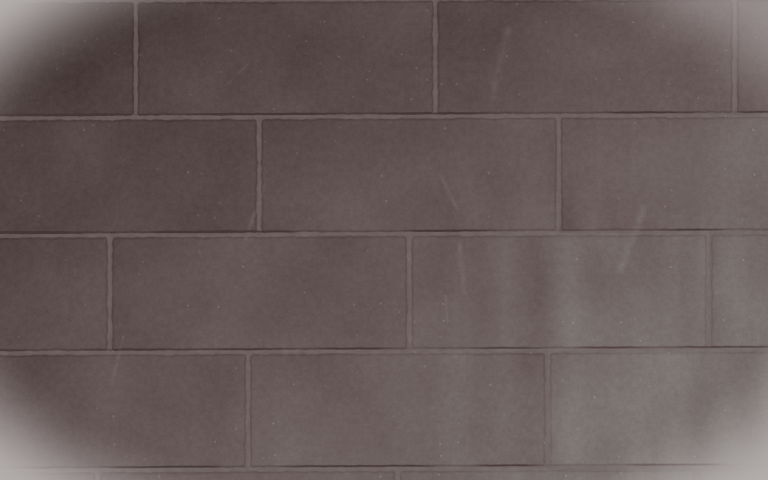
This texture is drawn by a Shadertoy shader. Its source:

```glsl
// Weathered wall of long brown blocks in staggered courses with thin pale joints.
// Rounded-box distances shape the blocks; gradient noise, streaks, scuffs and
// specks age them, and a pale haze fades in at the corners.

// Layout, in canvas heights
const float BLOCK_W = 0.624;
const float COURSE_H = 0.2447;
const float WALL_TOP = 1.002;
const float TILT = 0.0045;
const float COURSE_SHIFT[5] = float[5](0.283, 0.540, 0.229, 0.517, 0.204);
const float JOINT_HALF = 0.0042;
const float CORNER_RADIUS = 0.007;
const float EDGE_WOBBLE = 0.0022;
const float SEAM_HALF = 0.0018;

// Wear
const float BLOTCHES = 0.26;
const float GRAIN = 0.07;
const float BLOCK_VARIATION = 0.07;
const float STREAKS = 0.20;
const float SCUFF_STRENGTH = 0.20;
const int SCUFF_COUNT = 8;
const float SPECK_CELLS = 32.0;
const float SPECK_CHANCE = 0.16;

// Tone ramp and haze
const vec3 DARK = vec3(0.265, 0.215, 0.210);
const vec3 MID = vec3(0.405, 0.350, 0.347);
const vec3 LIGHT = vec3(0.520, 0.500, 0.485);
const vec3 HAZE = vec3(0.700, 0.680, 0.675);

vec2 hash2(vec2 p) {
    vec3 h = fract(p.xyx * vec3(0.1031, 0.1030, 0.0973));
    h += dot(h, h.yzx + 33.33);
    return fract((h.xx + h.yz) * h.zy);
}

float cornerGradient(vec2 cell, vec2 corner, vec2 f) {
    float angle = 6.2832 * hash2(cell + corner).x;
    return dot(vec2(cos(angle), sin(angle)), f - corner);
}

float gradientNoise(vec2 p) {
    vec2 i = floor(p), f = fract(p);
    vec2 u = f * f * f * (f * (f * 6.0 - 15.0) + 10.0);
    float low = mix(cornerGradient(i, vec2(0, 0), f), cornerGradient(i, vec2(1, 0), f), u.x);
    float high = mix(cornerGradient(i, vec2(0, 1), f), cornerGradient(i, vec2(1, 1), f), u.x);
    return mix(low, high, u.y);
}

float fbm(vec2 p) {
    float sum = 0.0, amp = 0.6;
    for (int i = 0; i < 5; i++) {
        sum += amp * gradientNoise(p);
        p = mat2(1.6, 1.2, -1.2, 1.6) * p + 7.3;
        amp *= 0.55;
    }
    return sum;
}

float roundedBox(vec2 p, vec2 halfSize, float radius) {
    vec2 q = abs(p) - halfSize + radius;
    return length(max(q, 0.0)) + min(max(q.x, q.y), 0.0) - radius;
}

float segmentDistance(vec2 p, vec2 a, vec2 along) {
    vec2 d = p - a;
    return length(d - along * clamp(dot(d, along) / dot(along, along), 0.0, 1.0));
}

// Faint broken scrapes, mostly upright
float scuffs(vec2 p) {
    float sum = 0.0;
    for (int i = 0; i < SCUFF_COUNT; i++) {
        vec2 a = hash2(vec2(i, 3)), b = hash2(vec2(i, 17));
        vec2 along = vec2((b.x - 0.5) * 0.10, 0.04 + 0.10 * b.y);
        float width = mix(0.004, 0.018, a.x * b.y);
        sum += 1.0 - smoothstep(0.0, width, segmentDistance(p, a * vec2(1.6, 1.0), along));
    }
    return sum * clamp(0.55 + 1.3 * fbm(p * 28.0), 0.0, 1.0);
}

float specks(vec2 p, float px) {
    vec2 g = p * SPECK_CELLS, cell = floor(g);
    vec2 h = hash2(cell + 51.0), spot = 0.2 + 0.6 * hash2(cell + 9.0);
    float d = length(fract(g) - spot) / SPECK_CELLS;
    return step(h.x, SPECK_CHANCE) * h.y * (1.0 - smoothstep(0.0, 0.0016 + px, d));
}

void mainImage(out vec4 fragColor, in vec2 fragCoord) {
    vec2 uv = fragCoord / iResolution.xy;
    vec2 p = fragCoord / iResolution.y;
    float px = 1.0 / iResolution.y;

    // Course and block coordinates, centred on each block
    float v = (WALL_TOP - p.y + TILT * (p.x - 0.8)) / COURSE_H;
    float course = floor(v);
    float u = (p.x - COURSE_SHIFT[int(mod(course, 5.0))]) / BLOCK_W;
    vec2 block = vec2(floor(u), course);
    vec2 q = vec2(fract(u) - 0.5, 0.5 - fract(v)) * vec2(BLOCK_W, COURSE_H);

    // Block face: broad light, blotches, streaks and grain
    float tone = 0.45 + 0.33 * (p.x - 0.8) - 0.40 * (p.y - 0.5);
    tone += BLOCK_VARIATION * (hash2(block + 5.0).x - 0.5);
    tone += BLOTCHES * fbm(p * 3.5 + block * 4.1);
    float damp = smoothstep(0.7, 1.2, p.x) * (1.0 - smoothstep(0.4, 0.8, p.y));
    tone += STREAKS * damp * gradientNoise(vec2(p.x * 15.0, p.y * 1.5) + block * 3.7);
    tone += GRAIN * (gradientNoise(p * 70.0) + gradientNoise(p * 170.0));
    tone += SCUFF_STRENGTH * scuffs(p) + 0.4 * specks(p, px);

    // Uneven joint with darkened block rims
    float edge = roundedBox(q, 0.5 * vec2(BLOCK_W, COURSE_H) - JOINT_HALF, CORNER_RADIUS);
    edge += EDGE_WOBBLE * (gradientNoise(p * 22.0) + gradientNoise(p * 75.0));
    float mortarTone = 0.42 + 0.40 * tone + 0.10 * gradientNoise(p * 50.0);
    tone -= 0.12 * (1.0 - smoothstep(0.0, 0.005, abs(edge + 0.002)));
    tone = mix(tone, mortarTone, smoothstep(-px, px, edge));

    // Broken shadow seam under each course
    float seam = abs(q.y + 0.5 * COURSE_H - 0.006 + 0.001 * gradientNoise(p * 30.0)) - SEAM_HALF;
    float broken = smoothstep(-0.15, 0.2, gradientNoise(vec2(p.x * 5.0, course * 3.3 + 0.4)));
    tone -= (0.1 + 0.4 * broken) * (1.0 - smoothstep(-px, px, seam));

    // Colour ramp and corner haze
    tone = clamp(tone, 0.0, 1.15);
    vec3 color = tone < 0.5 ? mix(DARK, MID, tone * 2.0) : mix(MID, LIGHT, tone * 2.0 - 1.0);
    float haze = smoothstep(1.05, 1.42, length(uv * 2.0 - 1.0)) * (1.0 - 0.4 * uv.x * uv.y);
    fragColor = vec4(mix(color, HAZE, haze), 1.0);
}
```
